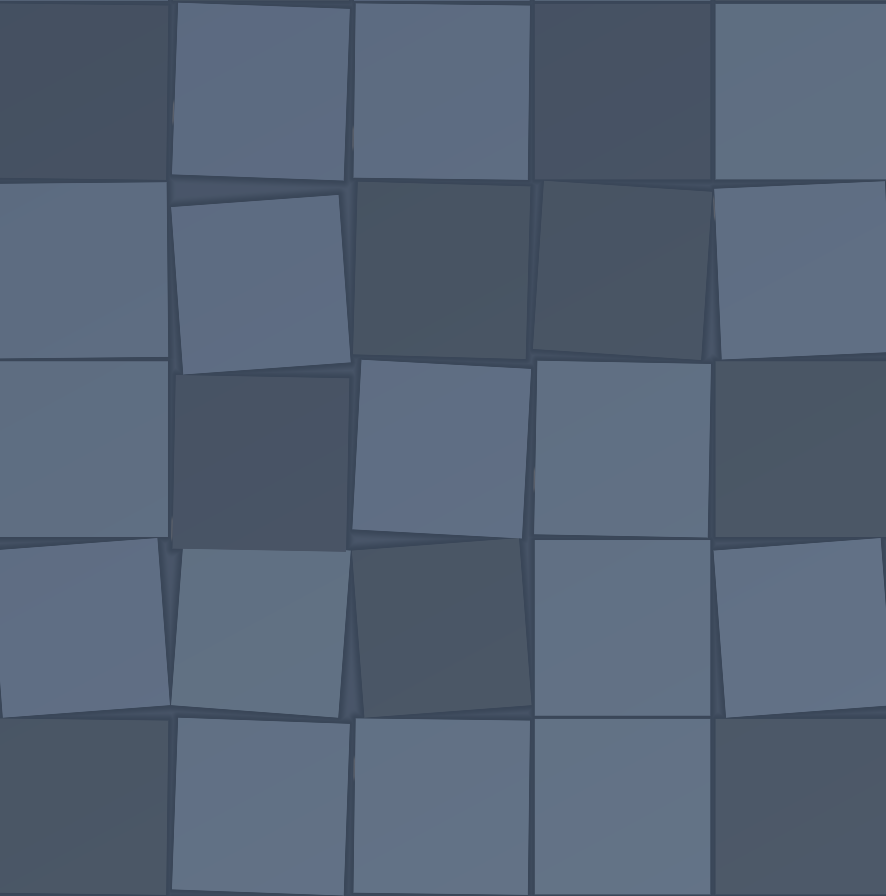
A WebGL 1 fragment shader for this pattern:

```glsl
precision highp float;
// Five by five slate-blue square tiles, some dark, some tilted, over a shadowed recess.

uniform vec2 u_resolution;

const vec2 PITCH = vec2(0.2018, 0.1995);      // tile spacing, in canvas heights
const vec2 ORIGIN = vec2(-0.0115, 0.0);
const float HALF_SIZE = 0.098;
const float SWING = 0.075;                    // largest tilt in radians
const float LEAN = 0.036;                     // tilt of the calmer rows
const float SINK = 0.06;                      // shrinkage of tilted tiles
const float SLIP = 0.032;                     // downward slide in one column
const float TINT_VARIATION = 0.012;
const float GLINT_CHANCE = 0.3;
const vec3 LIGHT_TILE = vec3(0.375, 0.435, 0.515);
const vec3 DARK_TILE = vec3(0.286, 0.332, 0.395);
const vec3 RECESS_DEEP = vec3(0.225, 0.275, 0.345);
const vec3 RECESS_LIT = vec3(0.285, 0.335, 0.410);
const vec3 GLINT = vec3(0.50, 0.49, 0.50);
const float PI = 3.14159265;

float hash(vec2 p) {
  vec3 q = fract(vec3(p.xyx) * 0.1031);
  q += dot(q, q.yzx + 33.33);
  return fract((q.x + q.y) * q.z);
}

// Bump of height one at zero, falling linearly to nothing at distance one
float tent(float x) {
  return max(0.0, 1.0 - abs(x));
}

// Dark tiles follow a zigzag of period three, stretched on every third row
bool isDark(vec2 id) {
  float stretch = mod(id.y, 3.0) < 0.5 ? 0.75 : 1.0;
  float column = floor(id.x * stretch + 0.5);
  return mod(column - 1.0 - abs(id.y - 2.0), 3.0) < 0.5;
}

// Clockwise tilt: odd rows swing both ways, even rows lean gently
float tiltAngle(vec2 id) {
  float inner = step(abs(id.y - 2.0), 1.5);
  float frequency = 1.23 - 0.23 * id.y;
  float calm = clamp(abs(id.x - 3.0) + id.y - 1.0, 0.0, 1.0);
  float swing = SWING * inner * calm * cos(PI * frequency * (id.x + 1.0));
  float center = 1.0 + tent(id.y - 2.0);
  float lean = LEAN * (1.0 + 0.5 * tent(id.y - 2.0)) * tent((id.x - center) * 0.65);
  return mix(lean, swing, mod(id.y, 2.0));
}

// Position within a tile, in its own rotated frame
vec2 tileFrame(vec2 p, vec2 id, float angle) {
  vec2 center = ORIGIN + (id + 0.5) * PITCH;
  center.y -= SLIP * tent(id.x - 1.0) * tent(id.y - 2.5);
  float c = cos(angle);
  float s = sin(angle);
  return mat2(c, s, -s, c) * (p - center);
}

float squareDistance(vec2 p, float halfSize) {
  vec2 d = abs(p) - halfSize;
  return length(max(d, 0.0)) + min(max(d.x, d.y), 0.0);
}

vec3 tileColor(vec2 p, vec2 id) {
  vec3 color = isDark(id) ? DARK_TILE : LIGHT_TILE;
  color += 0.035 * (0.35 * p.x - 0.65 * p.y + 0.15);   // light grows to the lower right
  float tint = hash(id + 7.0) - 0.5;
  return color + TINT_VARIATION * tint * vec3(0.3, 0.8, -0.5);
}

void main() {
  vec2 p = gl_FragCoord.xy / u_resolution.y;
  float pixel = 1.0 / u_resolution.y;
  vec2 cell = floor((p - ORIGIN) / PITCH);

  vec3 paint = vec3(0.0);
  float cover = 0.0;
  float nearest = 1.0;
  float glint = 0.0;

  // Stack neighbouring tiles front to back, upper rows first
  for (int j = 1; j >= -1; j--) {
    for (int i = -1; i <= 1; i++) {
      vec2 id = cell + vec2(float(i), float(j));
      float angle = tiltAngle(id);
      vec2 q = tileFrame(p, id, angle);
      float size = HALF_SIZE - SINK * abs(angle);
      float d = squareDistance(q, size);
      float mask = 1.0 - smoothstep(-0.5 * pixel, 0.5 * pixel, d);
      paint += (1.0 - cover) * mask * tileColor(p, id);
      cover += (1.0 - cover) * mask;
      nearest = min(nearest, d);

      // Short pale chip along a few left edges
      float chip = step(hash(id + 31.0), GLINT_CHANCE);
      float spot = (hash(id + 53.0) - 0.5) * 1.6 * size;
      float line = 1.0 - smoothstep(0.0, 0.0015, abs(q.x + size + 0.001));
      float span = 1.0 - smoothstep(0.008, 0.016, abs(q.y - spot));
      glint = max(glint, chip * line * span);
    }
  }

  // Recess brightens away from the tile edges
  vec3 recess = mix(RECESS_DEEP, RECESS_LIT, smoothstep(0.0, 0.011, nearest));
  recess = mix(recess, GLINT, 0.5 * glint);
  gl_FragColor = vec4(paint + (1.0 - cover) * recess, 1.0);
}
```
